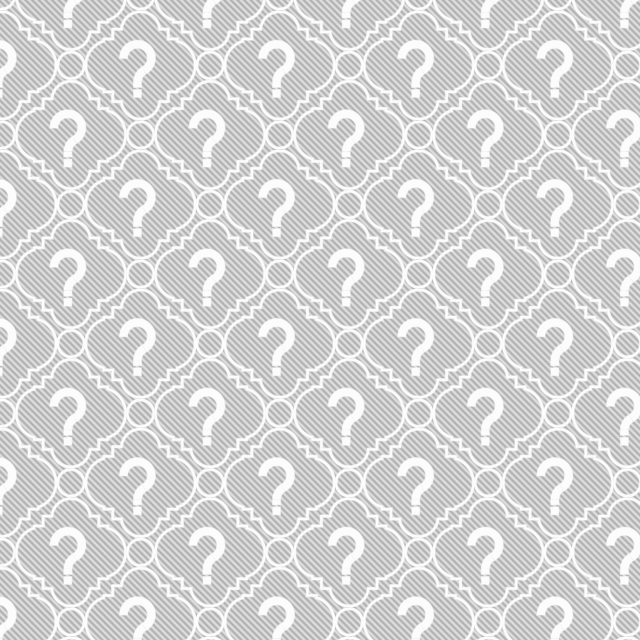
Give the GLSL for this pattern, as a Shadertoy shader.

```glsl
#define REPEATS 4.6
#define OFFSET vec2(0.01, 0.13)
#define LINE_HALF 0.0108
#define RING_RADIUS 0.095
#define HOOK_CENTRE vec2(-0.022, 0.052)
#define HOOK_RADIUS 0.1
#define HOOK_HALF 0.031
#define STRIPES 21.0
#define STRIPE_DARK vec3(0.69)
#define STRIPE_LIGHT vec3(0.88)
#define WHITE vec3(0.99)

const float TAU = 6.2831853;

float box(vec2 p, vec2 halfSize) {
    vec2 d = abs(p) - halfSize;
    return length(max(d, 0.0)) + min(max(d.x, d.y), 0.0);
}

float disc(vec2 p, float radius) {
    return length(p) - radius;
}

// Stepped quatrefoil: two crossed boxes with round lobes
float quatrefoil(vec2 p) {
    p = abs(p);
    float steps = min(box(p, vec2(0.2, 0.26)), box(p, vec2(0.265, 0.19)));
    float sideLobe = disc(p - vec2(0.21, 0.0), 0.183);
    float endLobe = disc(p - vec2(0.0, 0.248), 0.138);
    return min(steps, min(sideLobe, endLobe));
}

// Hook of two tangent arcs, a short stem and a square dot
float hookAndDot(vec2 p) {
    const float OVERLAP = 0.004;
    const vec2 CUT = vec2(0.8660254, 0.5);
    vec2 q = p - HOOK_CENTRE;
    float bowl = abs(disc(q, HOOK_RADIUS)) - HOOK_HALF;
    bowl = max(bowl, min(-q.y, -dot(q, CUT)) - OVERLAP);

    vec2 r = q - 2.0 * HOOK_RADIUS * vec2(CUT.y, -CUT.x);
    float neck = abs(disc(r, HOOK_RADIUS)) - HOOK_HALF;
    neck = max(neck, max(-r.y, dot(r, CUT)));

    float stem = box(q + vec2(0.0, 0.19), vec2(HOOK_HALF, 0.022));
    float dot4 = box(q + vec2(0.0, 0.254), vec2(0.03));
    return min(min(bowl, neck), min(stem, dot4));
}

// Everything white around one lattice centre
float motif(vec2 p) {
    float outline = abs(quatrefoil(p)) - LINE_HALF;
    vec2 toRing = vec2(abs(p.x) - 0.5, p.y);
    float ring = abs(disc(toRing, RING_RADIUS)) - LINE_HALF;
    return min(min(outline, ring), hookAndDot(p));
}

void mainImage(out vec4 fragColor, in vec2 fragCoord) {
    vec2 p = fragCoord / iResolution.y * REPEATS - OFFSET;
    float pixel = REPEATS / iResolution.y;

    // Soft diagonal stripes
    float wave = 0.5 + 0.5 * cos(TAU * STRIPES * (p.x + p.y));
    vec3 colour = mix(STRIPE_DARK, STRIPE_LIGHT, wave);

    // Two interleaved square lattices
    float d = 1.0;
    for (int i = 0; i < 2; i++) {
        vec2 cell = fract(p + 0.5 + 0.5 * float(i)) - 0.5;
        d = min(d, motif(cell));
    }
    colour = mix(colour, WHITE, smoothstep(pixel, -pixel, d));

    fragColor = vec4(colour, 1.0);
}
```
